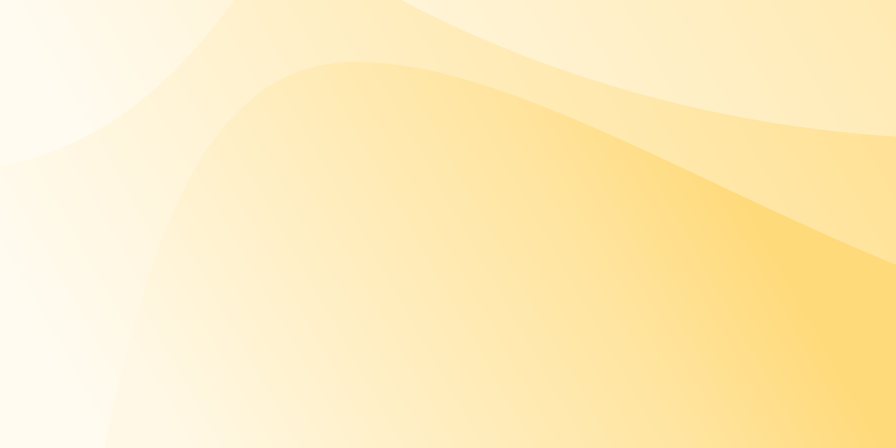
Give the GLSL for this background, as a WebGL 2 fragment shader.

```glsl
#version 300 es
precision highp float;
// Soft cream-to-gold background: a broad hill below two pale corner sheets.
// Each edge is a cubic Bezier solved for x; every layer is shaded by its own
// linear ramp along one shared, tilted light axis.

uniform vec2 u_resolution;
out vec4 fragColor;

const vec3 CREAM = vec3(1.0, 0.984, 0.940);
const vec3 GOLD = vec3(1.0, 0.855, 0.480);
const vec2 LIGHT_AXIS = vec2(0.87, 0.49);
const vec2 CANVAS = vec2(2.0, 1.0);

// Ramps: x = axis position, y = tone there, z = tone gained per unit
const vec3 BAND_RAMP = vec3(0.20, 0.00, 0.41);
const vec3 LEFT_RAMP = vec3(0.50, 0.00, 0.42);
const vec3 RIGHT_RAMP = vec3(1.30, 0.22, 0.32);
const vec3 HILL_RAMP = vec3(0.34, 0.08, 0.60);
const float HILL_GLOW_START = 1.37;
const float HILL_GLOW_GAIN = 0.25;

// Shared point where the two halves of the hill meet
const vec2 CREST = vec2(0.794, 0.862);

vec2 bezier(vec2 a, vec2 b, vec2 c, vec2 d, float t) {
    float u = 1.0 - t;
    return u * u * u * a + 3.0 * u * t * (u * b + t * c) + t * t * t * d;
}

// Approximate signed distance above a curve whose x always increases
float aboveCurve(vec2 p, vec2 a, vec2 b, vec2 c, vec2 d) {
    float x = clamp(p.x, a.x, d.x);
    float t = 0.5;
    float stepSize = 0.25;
    for (int i = 0; i < 18; i++) {
        t += bezier(a, b, c, d, t).x < x ? stepSize : -stepSize;
        stepSize *= 0.5;
    }
    float u = 1.0 - t;
    vec2 tangent = u * u * (b - a) + 2.0 * u * t * (c - b) + t * t * (d - c);
    return (p.y - bezier(a, b, c, d, t).y) * normalize(tangent).x;
}

float coverage(float dist, float pixel) {
    return clamp(dist / pixel + 0.5, 0.0, 1.0);
}

float ramp(vec3 r, float s) {
    return clamp(r.y + r.z * max(s - r.x, 0.0), 0.0, 1.0);
}

void main() {
    vec2 p = gl_FragCoord.xy / u_resolution * CANVAS;
    float pixel = CANVAS.y / u_resolution.y;
    float s = dot(p, LIGHT_AXIS);

    // Layer edges
    float leftSheet = aboveCurve(p, vec2(0.0, 0.628), vec2(0.221, 0.674),
                                 vec2(0.391, 0.805), vec2(0.552, 1.042));
    float rightSheet = aboveCurve(p, vec2(0.807, 1.049), vec2(1.167, 0.839),
                                  vec2(1.589, 0.721), vec2(2.0, 0.695));
    float hill = p.x < CREST.x
        ? -aboveCurve(p, vec2(0.219, -0.0625), vec2(0.323, 0.440),
                      vec2(0.448, CREST.y), CREST)
        : -aboveCurve(p, CREST, vec2(1.120, CREST.y),
                      vec2(1.536, 0.599), vec2(2.0, 0.409));

    // Tone of each layer, from cream (0) to gold (1)
    float hillTone = ramp(HILL_RAMP, s)
                   + HILL_GLOW_GAIN * max(s - HILL_GLOW_START, 0.0);
    float tone = ramp(BAND_RAMP, s);
    tone = mix(tone, ramp(LEFT_RAMP, s), coverage(leftSheet, pixel));
    tone = mix(tone, ramp(RIGHT_RAMP, s), coverage(rightSheet, pixel));
    tone = mix(tone, min(hillTone, 1.0), coverage(hill, pixel));

    fragColor = vec4(mix(CREAM, GOLD, tone), 1.0);
}
```
